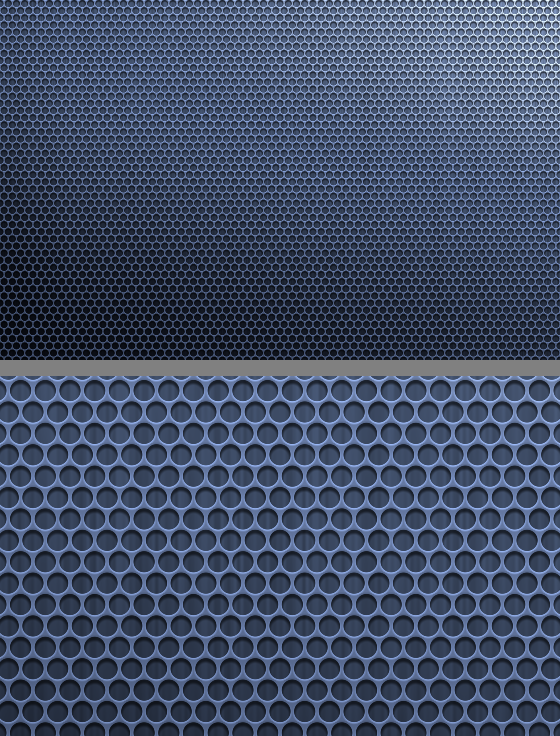
Top, the full canvas; bottom, a detail of the centre.
Reproduce this pattern procedurally as a Shadertoy shader.

```glsl
const float COLUMNS = 68.0;        // holes across the canvas
const float TOP_OFFSET = 0.44;     // first row below the top edge, in pitches
const float HOLE_RADIUS = 0.43;    // in pitches
const float RIM_WIDTH = 0.09;
const float SHADOW_DROP = 0.12;
const float SHADOW_DEPTH = 0.58;
const float STREAK_AMOUNT = 0.28;
const vec2 STREAK_FREQ = vec2(330.0, 4.0);

const vec3 FLOOR_DARK = vec3(0.030, 0.040, 0.066);
const vec3 FLOOR_MID = vec3(0.245, 0.302, 0.405);
const vec3 FLOOR_BRIGHT = vec3(0.470, 0.550, 0.700);
const vec3 METAL_DARK = vec3(0.250, 0.305, 0.425);
const vec3 METAL_MID = vec3(0.465, 0.555, 0.745);
const vec3 METAL_BRIGHT = vec3(0.850, 0.920, 1.000);

float hash(vec2 p) {
    vec3 q = fract(p.xyx * vec3(0.1031, 0.1030, 0.0973));
    q += dot(q, q.yzx + 33.33);
    return fract((q.x + q.y) * q.z);
}

float valueNoise(vec2 p) {
    vec2 cell = floor(p);
    vec2 f = fract(p);
    f = f * f * (3.0 - 2.0 * f);
    float low = mix(hash(cell), hash(cell + vec2(1.0, 0.0)), f.x);
    float high = mix(hash(cell + vec2(0.0, 1.0)), hash(cell + 1.0), f.x);
    return mix(low, high, f.y);
}

// Offset from the nearest centre of a triangular lattice with unit pitch
vec2 nearestHole(vec2 p) {
    vec2 period = vec2(1.0, sqrt(3.0));
    vec2 a = mod(p + 0.5 * period, period) - 0.5 * period;
    vec2 b = mod(p, period) - 0.5 * period;
    return dot(a, a) < dot(b, b) ? a : b;
}

// Light falls from the upper right and fades to the lower left
float lightLevel(vec2 uv) {
    float bottom = mix(0.03, 0.26, uv.x);
    float top = mix(0.52, 0.93, uv.x);
    float rise = mix(uv.y, smoothstep(0.0, 0.9, uv.y), 0.6);
    float edgeFade = 0.06 * (1.0 - smoothstep(0.0, 0.15, uv.x));
    return clamp(mix(bottom, top, rise) - edgeFade, 0.0, 1.0);
}

vec3 ramp(vec3 dark, vec3 middle, vec3 bright, float level) {
    vec3 color = mix(dark, middle, smoothstep(0.0, 0.6, level));
    return mix(color, bright, smoothstep(0.55, 1.0, level));
}

void mainImage(out vec4 fragColor, in vec2 fragCoord) {
    vec2 uv = fragCoord / iResolution.xy;
    float pitch = iResolution.x / COLUMNS;
    float pixel = 1.0 / pitch;

    // Hole lattice, anchored to the top left corner
    vec2 p = (fragCoord - vec2(0.0, iResolution.y)) / pitch;
    vec2 q = nearestHole(p + vec2(0.0, TOP_OFFSET));
    float radius = length(q);
    float edge = radius - HOLE_RADIUS;
    float light = lightLevel(uv);

    // Brushed floor with a soft shadow under the upper lip
    float streak = valueNoise(fragCoord / iResolution.y * STREAK_FREQ);
    vec3 base = ramp(FLOOR_DARK, FLOOR_MID, FLOOR_BRIGHT, light);
    base *= 1.0 + STREAK_AMOUNT * (streak - 0.5);
    float lip = length(q + vec2(0.0, SHADOW_DROP)) - HOLE_RADIUS;
    base *= 1.0 - SHADOW_DEPTH * smoothstep(-0.08 - pixel, 0.04, lip);

    // Perforated sheet with a bevel brightest along the lower rim
    vec3 metal = ramp(METAL_DARK, METAL_MID, METAL_BRIGHT, light);
    float rim = 1.0 - smoothstep(0.0, RIM_WIDTH + 0.5 * pixel, abs(edge));
    float facing = -q.y / max(radius, 0.001);
    metal *= 0.86 + rim * (0.18 + 0.30 * facing);

    float sheet = smoothstep(-0.5 * pixel, 0.5 * pixel, edge);
    fragColor = vec4(clamp(mix(base, metal, sheet), 0.0, 1.0), 1.0);
}
```
